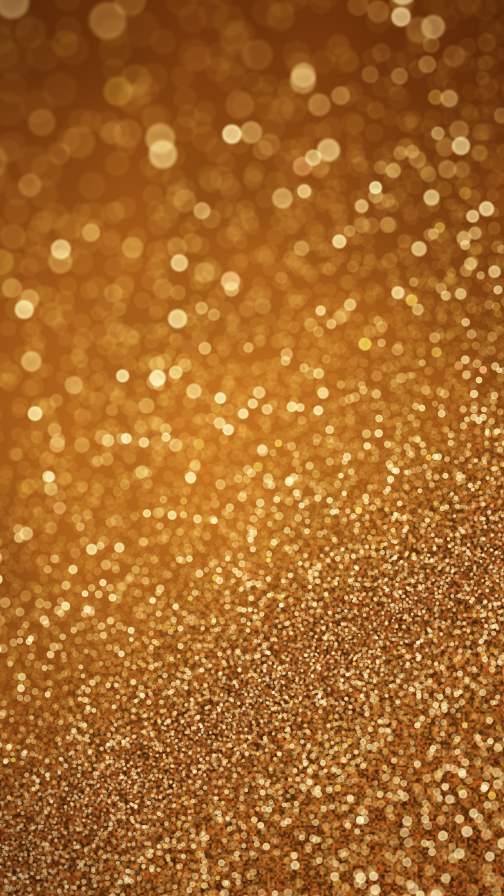
A WebGL 2 fragment shader for this texture:

```glsl
#version 300 es
precision highp float;
// Golden glitter receding out of focus: a tilted sharp band of fine grains,
// with bokeh discs that grow with distance from it. Layers of jittered grids
// hold the discs; each disc is kept by the layer that suits its blur radius.
uniform vec2 u_resolution;
out vec4 fragColor;

vec3 hash3(vec3 p) {
  p = fract(p * vec3(0.1031, 0.1030, 0.0973));
  p += dot(p, p.yxz + 33.33);
  return fract((p.xxy + p.yxx) * p.zyx);
}

float valueNoise(vec2 p) {
  vec2 i = floor(p), f = fract(p);
  f = f * f * (3.0 - 2.0 * f);
  float a = hash3(vec3(i, 7.0)).x, b = hash3(vec3(i + vec2(1, 0), 7.0)).x;
  float c = hash3(vec3(i + vec2(0, 1), 7.0)).x, d = hash3(vec3(i + 1.0, 7.0)).x;
  return mix(mix(a, b, f.x), mix(c, d, f.x), f.y);
}

// Signed distance from the tilted plane of focus
float focusDepth(vec2 p) {
  return p.y - 0.04 - 0.62 * p.x;
}

float blurRadius(float depth) {
  float d = abs(depth);
  return 0.0016 + 0.0115 * d + 0.011 * d * d;
}

// Warm light pooled around the middle of the canvas
float warmLight(vec2 p) {
  vec2 q = (p - vec2(0.24, 0.50)) / vec2(0.40, 0.40);
  return exp(-dot(q, q));
}

// Share of the discs of a given radius that a layer holds
float layerShare(float radius, float cell) {
  return 1.0 - abs(log2(radius / (0.38 * cell))) / log2(1.5);
}

vec3 background(vec2 p) {
  float depth = focusDepth(p), light = warmLight(p);
  vec3 haze = mix(vec3(0.36, 0.14, 0.02), vec3(0.74, 0.43, 0.12), light);
  haze *= 0.94 + 0.12 * valueNoise(p * 14.0);
  vec3 grit = mix(vec3(0.46, 0.22, 0.06), vec3(0.60, 0.33, 0.10), light);
  grit = mix(grit, vec3(0.44, 0.19, 0.06), 0.7 * exp(-depth * depth * 180.0));
  vec3 col = mix(grit, haze, smoothstep(0.0, 0.22, depth));
  // Fine dark grain near the sharp band
  float grain = valueNoise(p * 400.0);
  return col * mix(1.0, 0.45 + 1.1 * grain, 1.0 - smoothstep(0.0, 0.24, depth));
}

// Screens one layer of discs over the colour
vec3 addDiscs(vec3 col, vec2 p, vec2 shift, float cell, float seed, float pixel) {
  vec2 home = floor((p + shift) / cell);
  for (int j = -1; j <= 1; j++)
  for (int i = -1; i <= 1; i++) {
    vec2 id = home + vec2(i, j);
    vec3 place = hash3(vec3(id + 50.0, seed));
    vec2 center = (id + place.xy) * cell - shift;
    float depth = focusDepth(center);
    float radius = blurRadius(depth);
    if (place.z > layerShare(radius, cell)) continue;

    vec3 look = hash3(vec3(id + 90.0, seed + 31.0));
    radius *= 0.7 + 0.4 * look.y;
    float dist = length(p - center);
    float soft = max(0.7 * pixel, 0.2 * radius);
    float mask = 1.0 - smoothstep(radius - soft, radius + soft, dist);
    mask *= 0.85 + 0.15 * smoothstep(0.4, 0.95, dist / radius);

    // Few discs shine far from focus, many grains do close to it
    float shine = pow(look.x, mix(3.2, 15.0, smoothstep(0.0, 0.6, depth)));
    float light = warmLight(center);
    float alpha = (0.04 + 0.11 * light) + shine * (0.74 + 0.16 * light);
    vec3 tint = mix(vec3(1.0, 0.66, 0.25), vec3(1.0, 0.90, 0.66), shine);
    tint = mix(tint, vec3(1.0, 0.78, 0.16), 0.7 * step(0.96, look.z));
    tint = mix(tint, vec3(0.95, 0.50, 0.34), 0.6 * step(look.z, 0.03));
    col += (1.0 - col) * tint * min(alpha, 0.96) * mask;
  }
  return col;
}

void main() {
  vec2 p = gl_FragCoord.xy / u_resolution.y;
  float pixel = 1.0 / u_resolution.y;
  vec3 col = background(p);

  // Large discs first, fine grains last
  float localRadius = blurRadius(focusDepth(p));
  for (int k = 7; k >= 0; k--) {
    float cell = 0.0042 * pow(1.5, float(k));
    if (layerShare(localRadius, cell) < -0.6) continue;
    for (int copy = 0; copy < 3; copy++)
      col = addDiscs(col, p, vec2(0.37 * cell * float(copy)), cell, float(k * 3 + copy) * 5.3 + 1.0, pixel);
  }

  // Dim the upper corners and the lower left
  col *= 1.0 - 0.18 * smoothstep(0.75, 1.05, p.y) * smoothstep(0.1, 0.32, abs(p.x - 0.28));
  col *= 0.82 + 0.18 * smoothstep(0.0, 0.22, length(p));
  fragColor = vec4(col, 1.0);
}
```
